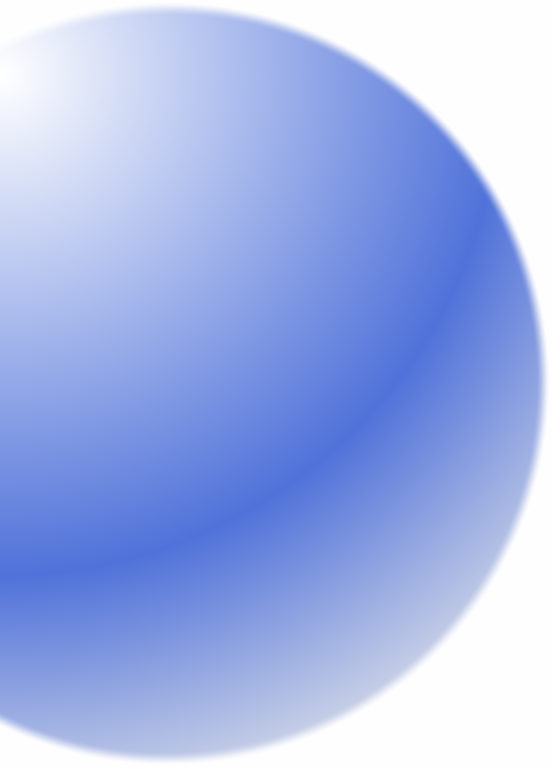
This background is drawn by a Shadertoy shader. Its source:

```glsl
// Soft-edged blue disc on white, shaded by a radial gradient from a pale corner glow.

// Lengths are in canvas heights, origin at the lower left
const vec2  DISC_CENTER  = vec2(0.2188, 0.5005);
const float DISC_RADIUS  = 0.4885;
const float EDGE_BLUR    = 0.0095;

const vec2  GLOW_CENTER  = vec2(0.002, 0.902);
const float BAND_RADIUS  = 0.651;  // deepest blue
const float OUTER_RADIUS = 0.950;  // pale grey rim

const vec3  PAPER_COLOR  = vec3(0.998, 0.998, 1.0);
const vec3  GLOW_COLOR   = vec3(1.0);
const vec3  BAND_COLOR   = vec3(0.315, 0.447, 0.852);
const vec3  RIM_COLOR    = vec3(0.790, 0.820, 0.905);

// Three-stop gradient: glow, blue band, grey rim
vec3 radialGradient(float dist) {
    float inner = clamp(dist / BAND_RADIUS, 0.0, 1.0);
    float outer = clamp((dist - BAND_RADIUS) / (OUTER_RADIUS - BAND_RADIUS), 0.0, 1.0);
    return mix(mix(GLOW_COLOR, BAND_COLOR, inner), RIM_COLOR, outer);
}

void mainImage(out vec4 fragColor, in vec2 fragCoord) {
    vec2 p = fragCoord / iResolution.y;

    // Blurred disc coverage
    float edgeDist = length(p - DISC_CENTER) - DISC_RADIUS;
    float coverage = 1.0 - smoothstep(-EDGE_BLUR, EDGE_BLUR, edgeDist);

    vec3 shade = radialGradient(length(p - GLOW_CENTER));
    fragColor = vec4(mix(PAPER_COLOR, shade, coverage), 1.0);
}
```
